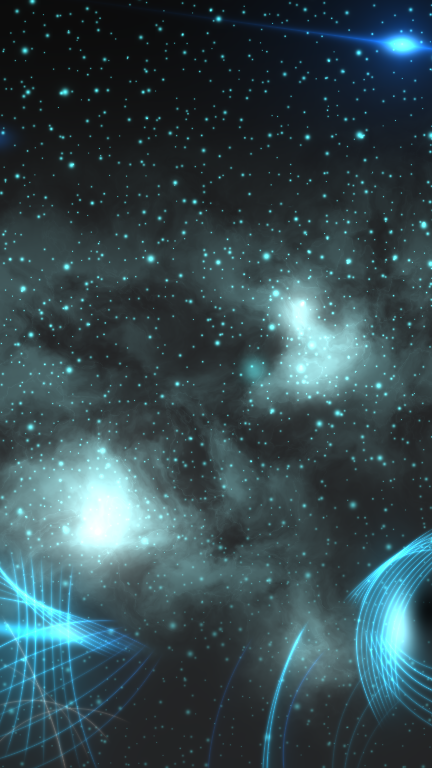
This background is drawn by a Shadertoy shader. Its source:

```glsl
const vec3 TEAL = vec3(0.27, 0.46, 0.47);
const vec3 PALE = vec3(0.7, 0.9, 0.9);
const vec3 STAR = vec3(0.25, 0.78, 0.8);
const vec3 CYAN = vec3(0.06, 0.57, 0.76);
const vec3 BLUE = vec3(0.03, 0.34, 0.78);
const vec3 RUST = vec3(0.25, 0.22, 0.2);
const vec2 FLARE = vec2(0.931, 1.674);
const float FLARE_ANGLE = -0.138;
const float THREAD = 0.0026;

// Clouds and gaps: centre, then radii
const vec4 CLOUDS[8] = vec4[8](
    vec4(0.04, 1.0, 0.3, 0.25), vec4(0.22, 0.61, 0.3, 0.22),
    vec4(0.69, 0.98, 0.17, 0.18), vec4(0.98, 1.0, 0.22, 0.34),
    vec4(0.51, 0.73, 0.3, 0.2), vec4(0.55, 0.45, 0.24, 0.13),
    vec4(0.76, 0.29, 0.13, 0.13), vec4(0.55, 1.13, 0.4, 0.2));
const float WEIGHTS[8] = float[8](0.48, 0.72, 0.7, 0.45, 0.5, 0.46, 0.65, 0.4);
const vec4 GAPS[6] = vec4[6](
    vec4(0.41, 1.0, 0.13, 0.13), vec4(0.74, 0.8, 0.13, 0.06),
    vec4(0.91, 0.61, 0.16, 0.08), vec4(0.28, 0.85, 0.08, 0.07),
    vec4(0.6, 0.99, 0.04, 0.04), vec4(0.45, 0.17, 0.2, 0.18));

float hash(vec2 p) {
    vec3 q = fract(p.xyx * 0.1031);
    q += dot(q, q.yzx + 33.33);
    return fract((q.x + q.y) * q.z);
}

float noise(vec2 p) {
    vec2 i = floor(p), f = fract(p);
    f = f * f * (3.0 - 2.0 * f);
    return mix(mix(hash(i), hash(i + vec2(1, 0)), f.x),
               mix(hash(i + vec2(0, 1)), hash(i + 1.0), f.x), f.y);
}

float fbm(vec2 p) {
    float sum = 0.0, gain = 0.5;
    for (int i = 0; i < 6; i++) {
        sum += gain * noise(p);
        p = mat2(1.6, 1.2, -1.2, 1.6) * p + 7.3;
        gain *= 0.53;
    }
    return sum;
}

// Soft ellipse: centre in xy, radii in zw
float blob(vec2 p, vec4 e) {
    vec2 q = (p - e.xy) / e.zw;
    return exp(-dot(q, q));
}

// Round stars, one jittered in each grid cell
float stars(vec2 p, float cell, float size, float chance) {
    vec2 id = floor(p / cell);
    vec2 jitter = 0.2 + 0.6 * vec2(hash(id + 3.1), hash(id + 71.9));
    float r = size * (0.5 + 0.7 * hash(id + 43.0));
    float d = length(p - (id + jitter) * cell) / r;
    return step(hash(id + 19.7), chance) * (exp(-d * d) + 0.25 * exp(-d));
}

// Parabolic thread from a to b with a soft veil on its inner side
float thread(vec2 p, vec2 a, vec2 b, float bend) {
    float len = length(b - a);
    vec2 dir = (b - a) / len;
    float t = dot(p - a, dir) / len;
    float d = dot(p - a, vec2(-dir.y, dir.x)) - 4.0 * bend * t * (1.0 - t);
    float ends = smoothstep(0.0, 0.12, t) * smoothstep(1.0, 0.85, t);
    float veil = 0.13 * exp(-abs(d) / 0.025) * step(d * bend, 0.0);
    return ends * (exp(-abs(d) / THREAD) + veil);
}

// Threads whose ends slide along two segments: a.xy to a.zw, b.xy to b.zw
float fan(vec2 p, vec4 a, vec4 b, float bend0, float bend1, int count) {
    float sum = 0.0;
    for (int i = 0; i < count; i++) {
        float s = float(i) / float(count - 1);
        float level = 0.35 + 0.65 * hash(vec2(i, a.x * 91.0));
        sum += level * thread(p, mix(a.xy, a.zw, s), mix(b.xy, b.zw, s), mix(bend0, bend1, s));
    }
    return sum;
}

void mainImage(out vec4 fragColor, in vec2 fragCoord) {
    vec2 p = fragCoord / iResolution.x;
    float h = fragCoord.y / iResolution.y;
    vec3 col = mix(vec3(0.135, 0.14, 0.145), vec3(0.045), smoothstep(0.6, 1.0, h));

    // Nebula
    vec2 q = p + 0.16 * (vec2(fbm(p * 5.0), fbm(p * 5.0 + 31.0)) - 0.5);
    float mass = 0.0;
    for (int i = 0; i < 8; i++) mass += WEIGHTS[i] * blob(q, CLOUDS[i]);
    for (int i = 0; i < 6; i++) mass *= 1.0 - 0.8 * blob(q, GAPS[i]);
    float cloud = smoothstep(0.18, 0.78, fbm(q * 9.0 + 4.0));
    float wisps = exp(-abs(fbm(q * 11.0 + 60.0) - 0.5) * 45.0);
    col += TEAL * mass * (0.95 * cloud + 0.16 * wisps);

    // Bright hearts of the nebula
    col += PALE * (0.6 * blob(p, vec4(0.231, 0.562, 0.085, 0.09))
        + 0.42 * blob(q, vec4(0.22, 0.57, 0.2, 0.16))
        + 0.55 * blob(p, vec4(0.69, 1.055, 0.045, 0.055))
        + 0.38 * blob(q, vec4(0.72, 0.98, 0.09, 0.12))
        + 0.2 * blob(q, vec4(0.75, 0.27, 0.1, 0.1)));
    col += STAR * 0.6 * blob(p, vec4(0.588, 0.921, 0.028, 0.028));

    // Stars
    float field = stars(p, 0.095, 0.0065, 0.45) + 0.8 * stars(p + 5.0, 0.047, 0.0036, 0.5)
        + 0.6 * stars(p + 9.0, 0.022, 0.0024, 0.32 + 0.3 * mass);
    col += STAR * field * mix(0.35, 1.0, smoothstep(0.15, 0.6, h));

    // Left web
    float web = fan(p, vec4(-0.05, 0.56, -0.04, 0.4), vec4(0.27, 0.25, 0.36, 0.27), -0.05, 0.02, 7)
        + fan(p, vec4(0.02, 0.52, 0.17, 0.48), vec4(-0.04, 0.02, 0.24, -0.04), 0.05, -0.04, 7)
        + fan(p, vec4(0.38, 0.27, 0.28, 0.34), vec4(-0.05, -0.04, -0.05, 0.25), 0.06, -0.03, 7);
    web *= 0.4 + 0.6 * blob(p, vec4(0.06, 0.32, 0.18, 0.2));
    col += mix(BLUE, CYAN, smoothstep(0.36, 0.1, p.x)) * 0.75 * web + PALE * 0.07 * web * web;
    col += CYAN * 0.28 * blob(p, vec4(0.04, 0.29, 0.17, 0.18));
    vec2 tilted = p + vec2(0, 0.15 * p.x);
    col += CYAN * 0.85 * blob(tilted, vec4(0.06, 0.324, 0.16, 0.016));
    col += PALE * 0.45 * blob(tilted, vec4(0.15, 0.337, 0.045, 0.02));
    col += RUST * fan(p, vec4(-0.03, 0.03, 0, 0.36), vec4(0.31, 0.1, 0.16, -0.04), 0.07, 0.02, 4);

    // Right swirl
    float swirl = fan(p, vec4(1.03, 0.57, 1.04, 0.5), vec4(0.89, 0.08, 0.93, 0.15), -0.13, -0.06, 9)
        + fan(p, vec4(0.79, 0.38, 0.83, 0.36), vec4(1.06, 0.57, 1.06, 0.5), 0.02, 0.06, 5)
        + fan(p, vec4(0.84, 0.34, 0.9, 0.3), vec4(1.06, 0.07, 1.06, 0.22), -0.05, -0.02, 6)
        + 0.35 * fan(p, vec4(0.77, -0.03, 0.82, -0.03), vec4(0.87, 0.25, 0.94, 0.17), 0.03, 0.02, 3);
    col += CYAN * 0.72 * swirl + PALE * 0.07 * swirl * swirl;
    col += CYAN * 0.4 * blob(p, vec4(0.91, 0.34, 0.07, 0.15));
    col += PALE * 0.75 * blob(p, vec4(0.925, 0.325, 0.035, 0.07));
    col *= 1.0 - 0.75 * blob(p, vec4(0.992, 0.365, 0.04, 0.055));

    // Loose arcs
    col += CYAN * 0.75 * fan(p, vec4(0.608, -0.04, 0.618, -0.04), vec4(0.72, 0.35, 0.71, 0.34), 0.03, 0.026, 2);
    col += BLUE * 0.3 * fan(p, vec4(0.48, -0.03, 0.66, -0.03), vec4(0.59, 0.31, 0.76, 0.28), 0.025, 0.04, 2);

    // Flare with its long streak
    vec2 r = p - FLARE, axis = vec2(cos(FLARE_ANGLE), sin(FLARE_ANGLE));
    float along = abs(dot(r, axis)), across = abs(r.y * axis.x - r.x * axis.y);
    float streak = exp(-across / (0.005 + 0.01 * exp(-along / 0.08)) - along / 0.22);
    float haze = 0.65 * exp(-length(r) / 0.055) + 0.14 * blob(p, vec4(FLARE, 0.35, 0.22));
    col += BLUE * (1.1 * streak + haze + 0.35 * blob(p, vec4(-0.01, 1.458, 0.04, 0.025)));
    col += vec3(0.45, 0.85, 1) * blob(p, vec4(FLARE, 0.035, 0.02));

    fragColor = vec4(clamp(col, 0.0, 1.0), 1);
}
```
